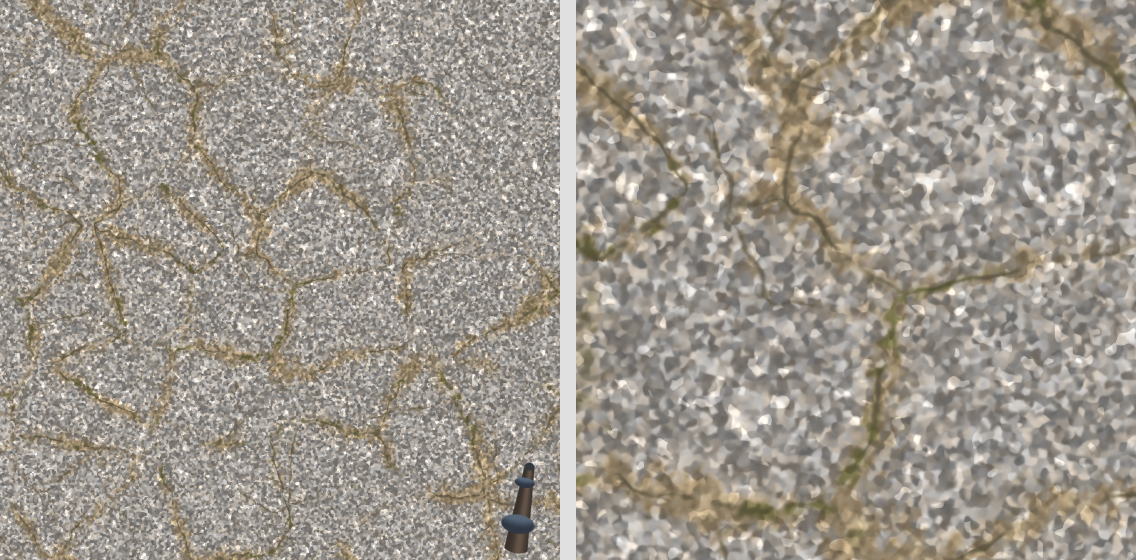
Left: the whole. Right: its middle third, enlarged.
Write a three.js fragment shader that draws this texture.

```glsl
varying vec2 vUv;

vec2 hash2(vec2 p) {
  vec3 q = fract(p.xyx * vec3(0.1031, 0.1030, 0.0973));
  q += dot(q, q.yzx + 33.33);
  return fract((q.xx + q.yz) * q.zy);
}

float noise(vec2 p) {
  vec2 i = floor(p), f = fract(p);
  f = f * f * (3.0 - 2.0 * f);
  float low = mix(hash2(i).x, hash2(i + vec2(1.0, 0.0)).x, f.x);
  float high = mix(hash2(i + vec2(0.0, 1.0)).x, hash2(i + 1.0).x, f.x);
  return mix(low, high, f.y);
}

// Softly blended stone chips: x = brightness, y = warmth
vec2 stoneChips(vec2 p) {
  vec2 cell = floor(p), sum = vec2(0.0);
  float total = 0.0;
  for (int y = -1; y <= 1; y++) {
    for (int x = -1; x <= 1; x++) {
      vec2 id = cell + vec2(x, y);
      vec2 offset = id + 0.1 + 0.8 * hash2(id) - p;
      float weight = exp(-5.0 * dot(offset, offset));
      sum += weight * hash2(id + 71.0);
      total += weight;
    }
  }
  return sum / total;
}

// Cell borders: x = distance in canvas units, y = random value of the border
vec2 crackNet(vec2 uv, float scale, float seed) {
  vec2 p = uv * scale + seed;
  vec2 cell = floor(p), nearest = vec2(0.0), nearestId = cell;
  float best = 9.0;
  for (int y = -1; y <= 1; y++) {
    for (int x = -1; x <= 1; x++) {
      vec2 id = cell + vec2(x, y);
      vec2 offset = id + hash2(id) - p;
      float d = dot(offset, offset);
      if (d < best) { best = d; nearest = offset; nearestId = id; }
    }
  }
  vec2 border = vec2(9.0, 0.0);
  for (int y = -2; y <= 2; y++) {
    for (int x = -2; x <= 2; x++) {
      vec2 id = nearestId + vec2(x, y);
      vec2 offset = id + hash2(id) - p;
      vec2 gap = offset - nearest;
      if (dot(gap, gap) > 0.0001) {
        float d = dot(0.5 * (nearest + offset), normalize(gap));
        if (d < border.x) border = vec2(d, hash2(id + nearestId + 13.0).x);
      }
    }
  }
  return vec2(border.x / scale, border.y);
}

float below(float edge, float soft, float d) {
  return 1.0 - smoothstep(edge - soft, edge + soft, d);
}

// Dark tapered rod with two blue collars
vec3 addRod(vec3 color, vec2 uv) {
  vec2 top = vec2(0.946, 0.168), axis = vec2(-0.025, -0.15);
  float len = length(axis);
  vec2 dir = axis / len;
  vec2 q = vec2(dot(uv - top, vec2(-dir.y, dir.x)), dot(uv - top, dir));
  float width = mix(0.009, 0.021, clamp(q.y / len, 0.0, 1.0));
  float side = q.x / width;
  float endBulge = 0.006 * (1.0 - side * side);
  float body = below(width, 0.0015, abs(q.x)) * below(len + endBulge, 0.0015, q.y)
             * smoothstep(-0.0015, 0.0015, q.y + endBulge);
  vec3 metal = mix(vec3(0.22, 0.19, 0.17), vec3(0.39, 0.33, 0.28), exp(-4.0 * (side - 0.2) * (side - 0.2)));
  metal = mix(metal, vec3(0.20, 0.21, 0.23), below(0.008, 0.003, q.y));
  color = mix(color, metal, body);
  for (int i = 0; i < 2; i++) {
    float k = float(i);
    vec2 size = mix(vec2(0.018, 0.009), vec2(0.030, 0.017), k);
    vec2 r = (q - vec2(-0.004, mix(0.031, 0.106, k))) / size;
    vec3 blue = mix(vec3(0.19, 0.22, 0.27), vec3(0.34, 0.40, 0.47), 1.0 - smoothstep(-0.6, 0.5, r.y + 0.4 * r.x * r.x));
    color = mix(color, blue, below(1.0, 0.08, length(r)));
  }
  return color;
}

void main() {
  vec2 uv = vUv;

  // Speckled asphalt: mid grey grains with scattered pale chips
  vec2 wobble = 0.003 * (vec2(noise(uv * 240.0), noise(uv * 240.0 + 90.0)) - 0.5);
  vec2 chip = stoneChips((uv + wobble) * 225.0);
  float tone = 0.43 + 0.41 * pow(chip.x, 1.35) + 0.08 * (noise(uv * 290.0) - 0.5);
  tone += 0.02 * (noise(uv * 7.0) - 0.5);
  tone += 0.24 * smoothstep(0.72, 0.92, stoneChips((uv - wobble) * 165.0 + 40.0).x);
  vec3 color = tone * mix(vec3(0.98, 0.98, 0.98), vec3(1.03, 0.97, 0.90), chip.y);

  // Bent crack networks, sparse in the upper right
  vec2 bend = vec2(noise(uv * 9.0), noise(uv * 9.0 + 50.0)) - 0.5;
  bend += 0.4 * (vec2(noise(uv * 34.0), noise(uv * 34.0 + 80.0)) - 0.5);
  bend += 0.18 * (vec2(noise(uv * 95.0), noise(uv * 95.0 + 30.0)) - 0.5);
  vec2 bent = uv + 0.035 * bend;
  vec2 wide = crackNet(bent, 5.8, 17.0);
  vec2 thin = crackNet(bent + 0.01 * bend.yx, 7.5, 31.0);
  float open = 1.0 - 0.95 * smoothstep(0.76, 0.82, uv.x) * smoothstep(0.52, 0.60, uv.y);
  float patchy = noise(uv * 15.0 + 20.0);
  float wideStrength = open * smoothstep(0.10, 0.55, wide.y + 0.8 * (patchy - 0.4));
  float thinStrength = open * smoothstep(0.40, 0.75, thin.y + 0.6 * (noise(uv * 10.0) - 0.5));

  // Dry grass with ragged borders, mixed with grains
  float straw = noise(mat2(0.8, 0.6, -0.6, 0.8) * uv * vec2(280.0, 170.0));
  float ragged = 0.014 * (noise(uv * 130.0) - 0.5) + 0.014 * (straw - 0.5);
  float spread = 0.001 + 0.017 * patchy * patchy;
  float grass = wideStrength * below(spread, 0.007, wide.x + ragged);
  grass = max(grass, 0.6 * thinStrength * below(0.002, 0.005, thin.x + ragged));
  float dust = wideStrength * patchy * below(0.015, 0.015, wide.x + ragged);
  color *= mix(vec3(1.0), vec3(1.0, 0.95, 0.86), dust);
  vec3 dry = mix(vec3(0.50, 0.42, 0.30), vec3(0.72, 0.64, 0.50), straw) * (0.45 + 0.88 * tone);
  color = mix(color, dry, 0.72 * grass);

  // Broken dark fissures and moss
  float broken = smoothstep(0.30, 0.62, 0.6 * noise(uv * 24.0) + 0.4 * noise(uv * 130.0 + 15.0));
  float fissure = wideStrength * broken * below(0.0016, 0.0018, wide.x + 0.12 * ragged);
  fissure = max(fissure, 0.8 * thinStrength * broken * below(0.0014, 0.0016, thin.x + 0.1 * ragged));
  color = mix(color, vec3(0.32, 0.30, 0.23), 0.72 * fissure);
  float moss = smoothstep(0.52, 0.75, noise(uv * 13.0 + 7.0)) * smoothstep(0.35, 0.65, noise(uv * 110.0));
  moss *= wideStrength * below(0.004, 0.003, wide.x + 0.5 * ragged);
  color = mix(color, vec3(0.37, 0.37, 0.21) * (0.5 + 0.8 * tone), 0.7 * moss);

  color = addRod(color, uv);
  gl_FragColor = vec4(clamp(color, 0.0, 1.0), 1.0);
}
```
